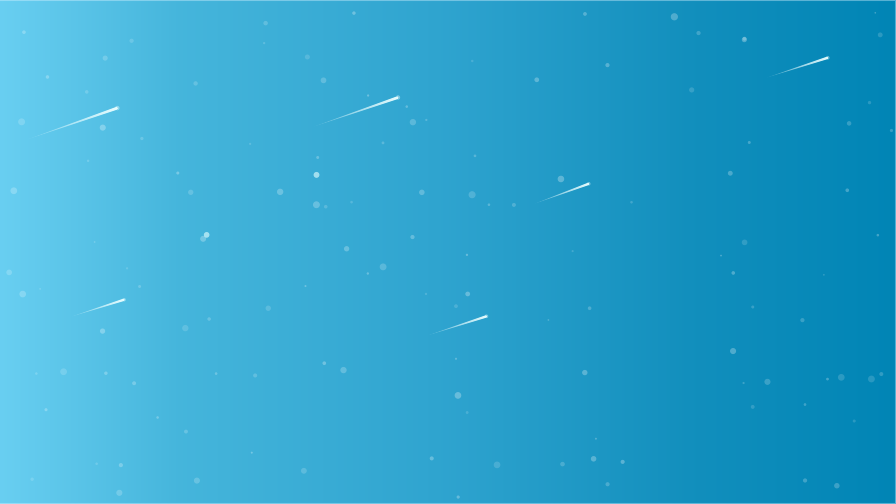
Reproduce this background procedurally as a Shadertoy shader.

```glsl
// Blue sky fading from pale left to deep right, with faint round specks and six shooting stars.

vec3 hash3(vec2 cell) {
    vec3 q = fract(vec3(cell.xyx) * vec3(0.1031, 0.1030, 0.0973));
    q += dot(q, q.yxz + 33.33);
    return fract((q.xxy + q.yzz) * q.zyx);
}

// Horizontal gradient through five stops
vec3 skyColor(float x) {
    vec3 c = mix(vec3(0.41, 0.81, 0.945), vec3(0.27, 0.71, 0.86), clamp(x / 0.2, 0.0, 1.0));
    c = mix(c, vec3(0.18, 0.64, 0.81), clamp((x - 0.2) / 0.3, 0.0, 1.0));
    c = mix(c, vec3(0.07, 0.56, 0.74), clamp((x - 0.5) / 0.27, 0.0, 1.0));
    return mix(c, vec3(0.0, 0.52, 0.71), clamp((x - 0.77) / 0.23, 0.0, 1.0));
}

float disc(vec2 p, float radius, float pixel) {
    return 1.0 - smoothstep(radius - 0.6 * pixel, radius + 0.6 * pixel, length(p));
}

// At most one speck per grid cell, kept clear of the cell border
float specks(vec2 p, float rows, float density, vec2 radii, float pixel) {
    vec2 cell = floor(p * rows);
    vec3 place = hash3(cell + rows);
    vec3 look = hash3(cell + rows + 64.0);
    vec2 center = (cell + 0.08 + 0.84 * place.xy) / rows;
    float alpha = mix(0.14, 0.28, look.y) * step(place.z, density);
    return alpha * disc(p - center, mix(radii.x, radii.y, look.x), pixel);
}

// Tapered streak, transparent at the tail and bright at the head
float meteor(vec2 p, vec2 tail, vec2 head, float pixel) {
    vec2 axis = head - tail;
    float len = length(axis);
    float t = clamp(dot(p - tail, axis) / (len * len), 0.0, 1.0);
    float halfWidth = 0.0018 * t + 0.006 * len * t;
    float d = length(p - tail - axis * t);
    float streak = 1.0 - smoothstep(halfWidth - 0.6 * pixel, halfWidth + 0.6 * pixel, d);
    float glow = 0.4 * disc(p - head - 0.01 * axis, 0.0022 + 0.012 * len, pixel);
    return max(streak * pow(t, 0.75) * 0.95, glow);
}

void mainImage(out vec4 fragColor, in vec2 fragCoord) {
    vec2 p = fragCoord / iResolution.y;
    float pixel = 1.0 / iResolution.y;
    float width = iResolution.x / iResolution.y;
    vec3 color = skyColor(p.x / width);

    // Large sparse specks over small dense ones
    color = mix(color, vec3(1.0), specks(p, 9.0, 0.58, vec2(0.0015, 0.0042), pixel));
    color = mix(color, vec3(1.0), specks(p, 7.0, 0.55, vec2(0.0042, 0.0072), pixel));

    // The two brightest specks
    float bright = max(disc(p - vec2(0.628, 0.653), 0.0058, pixel),
                       disc(p - vec2(0.410, 0.534), 0.0056, pixel));
    color = mix(color, vec3(0.9, 1.0, 1.0), 0.6 * bright);

    // Shooting stars: tail in xy, head in zw
    vec4 paths[6] = vec4[6](
        vec4(0.056, 0.724, 0.231, 0.785), vec4(0.623, 0.749, 0.788, 0.806),
        vec4(1.521, 0.846, 1.641, 0.885), vec4(1.061, 0.596, 1.167, 0.635),
        vec4(0.142, 0.372, 0.245, 0.405), vec4(0.850, 0.335, 0.964, 0.372));
    for (int i = 0; i < 6; i++)
        color = mix(color, vec3(0.93, 1.0, 1.0), meteor(p, paths[i].xy, paths[i].zw, pixel));

    // Thin pale rim along the top, bottom and right
    float edge = min(min(p.y, 1.0 - p.y), width - p.x);
    float rim = 1.0 - smoothstep(0.0022 - 0.5 * pixel, 0.0022 + 0.5 * pixel, edge);
    color = mix(color, vec3(0.85, 0.95, 1.0), 0.4 * rim);

    fragColor = vec4(color, 1.0);
}
```
